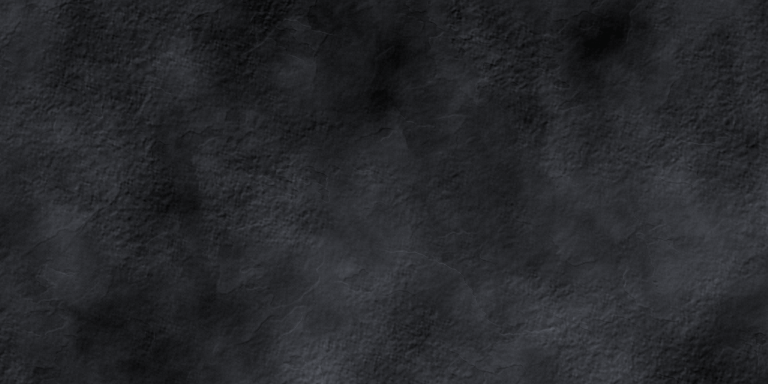
This texture is drawn by a Shadertoy shader. Its source:

```glsl
// Dark charcoal plaster wall: cloudy tone, trowel ledges and fine gritty relief.

const vec3 SLATE_TINT = vec3(0.970, 1.0, 1.085);
const float BASE_TONE = 0.149;
const vec2 LIGHT_DIR = vec2(-0.55, 0.83);

float hash(vec2 cell) {
    return fract(sin(dot(cell, vec2(127.1, 311.7))) * 43758.5453);
}

float valueNoise(vec2 p) {
    vec2 i = floor(p);
    vec2 f = fract(p);
    vec2 u = f * f * (3.0 - 2.0 * f);
    float low = mix(hash(i), hash(i + vec2(1, 0)), u.x);
    float high = mix(hash(i + vec2(0, 1)), hash(i + vec2(1, 1)), u.x);
    return mix(low, high, u.y);
}

mat2 rotation(float angle) {
    float c = cos(angle), s = sin(angle);
    return mat2(c, s, -s, c);
}

// Layered noise, each octave turned to hide the lattice; mean 0.5
float fbm(vec2 p, int octaves, float gain) {
    float sum = 0.0, total = 0.0, weight = 1.0;
    mat2 turn = rotation(0.65);
    for (int i = 0; i < octaves; i++) {
        sum += weight * valueNoise(p);
        total += weight;
        weight *= gain;
        p = turn * p * 2.03 + 17.3;
    }
    return sum / total;
}

// Bends the plane so that patches get ragged outlines
vec2 warp(vec2 p, float scale, float amount) {
    vec2 bend = vec2(fbm(p * scale + 3.1, 3, 0.5), fbm(p * scale + 41.7, 3, 0.5));
    return p + amount * (bend - 0.5);
}

// Overlapping coats: sharp on one side, fading away on the other
float trowelCoats(vec2 p) {
    float height = 0.0;
    for (int i = 0; i < 4; i++) {
        float k = float(i);
        vec2 q = rotation(-0.9 + 0.4 * k) * p * vec2(3.0, 4.6) * (1.0 + 0.4 * k);
        float d = fbm(q + 23.7 * k + 5.0, 5, 0.5) - 0.5;
        float presence = smoothstep(0.5, 0.8, valueNoise(p * 7.5 + 31.0 * k));
        height += presence * smoothstep(-0.012, 0.012, d) * exp(-9.0 * max(d, 0.0));
    }
    return height;
}

// Pebbly sand grain
float grit(vec2 p) {
    return fbm(rotation(0.4) * warp(p, 20.0, 0.015) * 74.0, 2, 0.85);
}

// Broad light falloff: dim along the top and in the right corners
float wallLight(vec2 p, float aspect) {
    float top = smoothstep(0.5, 1.05, p.y);
    float side = smoothstep(0.65, 1.0, p.x / aspect);
    return 0.012 - 0.032 * top - 0.022 * side * abs(2.0 * p.y - 1.0);
}

void mainImage(out vec4 fragColor, in vec2 fragCoord) {
    vec2 p = fragCoord / iResolution.y;
    float aspect = iResolution.x / iResolution.y;

    // Cloudy stains, large and medium
    vec2 bent = warp(p, 3.0, 0.25);
    float clouds = fbm(bent * 2.6 + 8.0, 5, 0.58) - 0.5;
    float blotches = fbm(warp(p, 8.0, 0.14) * vec2(9.0, 7.0) + 60.0, 4, 0.6) - 0.5;

    // Ledges catch light on edges that face it
    vec2 ledgeStep = LIGHT_DIR * 0.0025;
    float coats = trowelCoats(p);
    float ledgeSlope = trowelCoats(p - ledgeStep) - trowelCoats(p + ledgeStep);

    // Grit is strong on bare areas and faint on smoothed ones
    vec2 gritStep = LIGHT_DIR * 0.0032;
    float gritSlope = grit(p - gritStep) - grit(p + gritStep);
    float roughness = mix(0.45, 1.35, smoothstep(0.36, 0.64, fbm(bent * 4.5 + 90.0, 3, 0.5)));
    float speck = hash(floor(p * 256.0)) - 0.5;

    float tone = BASE_TONE + wallLight(p, aspect);
    tone += 0.27 * clouds + 0.13 * blotches;
    tone += 0.026 * (coats - 0.35);
    tone += 0.040 * clamp(ledgeSlope, -1.0, 1.0);
    tone += 0.108 * roughness * gritSlope + 0.018 * speck;

    fragColor = vec4(max(tone, 0.03) * SLATE_TINT, 1.0);
}
```
